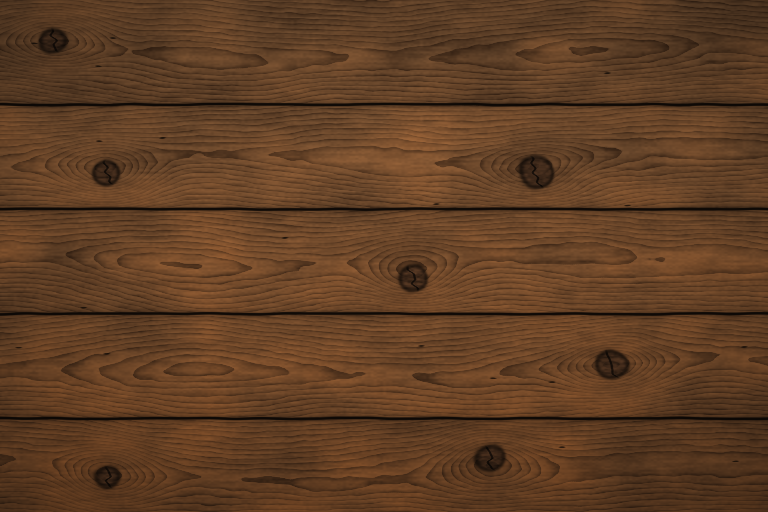
Give the GLSL for this texture, as a Shadertoy shader.

```glsl
// Five dark weathered wood planks with arched grain, knots and narrow black seams.

const float PLANK_HEIGHT = 0.2043;   // fraction of the canvas height
const vec3 DARK_WOOD  = vec3(0.215, 0.135, 0.078);
const vec3 LIGHT_GREY = vec3(0.59, 0.42, 0.27);
const vec3 LIGHT_WARM = vec3(0.60, 0.365, 0.19);
const vec3 KNOT_BROWN = vec3(0.20, 0.13, 0.085);
const vec3 SEAM_BLACK = vec3(0.045, 0.03, 0.02);

float hash(vec2 p) {
    return fract(sin(dot(p, vec2(127.1, 311.7))) * 43758.5453);
}

float noise(vec2 p) {
    vec2 i = floor(p), f = fract(p);
    f = f * f * (3.0 - 2.0 * f);
    return mix(mix(hash(i), hash(i + vec2(1, 0)), f.x),
               mix(hash(i + vec2(0, 1)), hash(i + vec2(1, 1)), f.x), f.y);
}

float fbm(vec2 p) {
    float sum = 0.0, amp = 0.5;
    for (int i = 0; i < 4; i++) {
        sum += amp * noise(p);
        p = p * 2.03 + 7.3;
        amp *= 0.5;
    }
    return sum;
}

// Knot of one plank: xy = centre in plank units, z = radius, w = 1 if present.
vec4 plankKnot(float row, float side, float plankLength) {
    float leftX = 0.07 + 0.07 * mod(row, 3.0);
    float rightX = 0.437 + 0.05 * row + 0.21 * mod(row, 2.0);
    float present = side < 0.5 ? step(mod(row + 1.0, 5.0), 2.5) : step(0.5, row);
    float y = 0.05 + 0.36 * (hash(vec2(row, side + 3.0)) - 0.5);
    float radius = mix(0.10, 0.14, hash(vec2(row + 5.0, side)));
    return vec4(mix(leftX, rightX, side) * plankLength, y, radius, present);
}

// Growth-ring height: contours arch along the plank and swell around knots.
float ringField(vec2 q, float seed, float bulge) {
    float centre = 0.22 * (noise(vec2(q.x * 0.45, seed)) - 0.5);
    float arch = 23.0 * length(vec2(q.y - centre, 0.15));
    float drift = 4.5 * noise(vec2(q.x * 0.55, seed + 9.0));
    float wobble = 1.3 * noise(vec2(q.x * 1.6, q.y * 5.0 + seed))
                 + 0.30 * noise(vec2(q.x * 9.0, q.y * 16.0 + seed));
    return arch + drift + wobble - bulge;
}

// Small dark nicks, at most one per cell.
float nicks(vec2 q, float seed) {
    vec2 grid = q * vec2(1.6, 3.0);
    vec2 cell = floor(grid) + seed;
    vec2 centre = 0.25 + 0.5 * vec2(hash(cell), hash(cell + 4.7));
    vec2 d = (fract(grid) - centre) / vec2(0.07, 0.035);
    d.y += 0.5 * d.x * (hash(cell + 2.1) - 0.5);
    return step(0.86, hash(cell + 8.3)) * (1.0 - smoothstep(0.3, 1.0, length(d)));
}

void mainImage(out vec4 fragColor, in vec2 fragCoord) {
    vec2 uv = fragCoord / iResolution.xy;
    float aspect = iResolution.x / iResolution.y;
    float pixel = 1.0 / (iResolution.y * PLANK_HEIGHT);

    // Plank coordinates: one unit is one plank height, y grows downwards
    float depth = (1.0 - uv.y) / PLANK_HEIGHT;
    float row = floor(depth);
    float plankLength = aspect / PLANK_HEIGHT;
    vec2 q = vec2(uv.x * plankLength, fract(depth) - 0.5);
    float seed = row * 17.0 + 3.0;

    // Knots
    float bulge = 0.0, core = 0.0, rim = 0.0, halo = 0.0, crack = 0.0;
    for (int i = 0; i < 2; i++) {
        vec4 knot = plankKnot(row, float(i), plankLength);
        vec2 d = q - knot.xy;
        float warp = 0.05 * (noise(q * 5.0 + seed) - 0.5);
        float r = length(d * vec2(0.88, 1.0)) + warp;
        bulge += knot.w * 7.0 * exp(-dot(d * vec2(0.7, 1.0), d * vec2(0.7, 1.0)) / 0.085);
        float inside = knot.w * (1.0 - smoothstep(-0.02, 0.02 + pixel, r - knot.z));
        core += inside;
        rim += knot.w * exp(-pow((r - knot.z) / 0.022, 2.0));
        halo += knot.w * exp(-r * r / 0.12);
        float bend = d.x - 0.35 * d.y + 0.06 * (noise(vec2(d.y * 22.0, seed)) - 0.5);
        crack += inside * (1.0 - smoothstep(0.004, 0.008 + pixel, abs(bend)));
    }

    // Rings darken slowly towards a sharp late-wood edge
    float field = ringField(q, seed, bulge);
    float edge = clamp(fwidth(field), 0.04, 0.6);
    float phase = fract(field);
    float late = phase * (1.0 - smoothstep(1.0 - edge, 1.0, phase));
    float line = smoothstep(0.5, 0.95, late) * mix(0.5, 1.0, noise(q * vec2(1.5, 9.0) + seed));

    // Fibres, pores and stains
    float fibre = noise(vec2(q.x * 5.0, q.y * 46.0 + seed)) - 0.5;
    float pores = noise(vec2(q.x * 34.0, q.y * 60.0 + seed)) - 0.5;
    float stain = fbm(q * vec2(1.5, 2.6) + seed) - 0.47;
    float tone = 0.66 - 0.24 * late - 0.30 * line + 0.20 * fibre + 0.13 * pores
               + 0.60 * stain - 0.12 * halo + 0.08 * (hash(vec2(row, 6.0)) - 0.5);

    float warmth = clamp(0.85 - 0.65 * uv.y + 0.8 * stain, 0.0, 1.0);
    vec3 color = mix(DARK_WOOD, mix(LIGHT_GREY, LIGHT_WARM, warmth), clamp(tone, 0.0, 1.0));
    color = mix(color, KNOT_BROWN * (1.0 + 0.6 * fibre + 0.5 * pores), 0.75 * min(core, 1.0));
    color *= 1.0 - 0.5 * min(rim, 1.0);
    color *= 1.0 - 0.65 * max(min(crack, 1.0), nicks(q, seed));

    // Seams between planks, with softly shaded and worn edges
    float seamIndex = floor(depth + 0.5);
    float wear = 0.012 * (noise(vec2(q.x * 4.0, seamIndex * 5.0)) - 0.5);
    float gap = abs(depth - seamIndex + wear);
    float isSeam = step(0.5, seamIndex) * step(seamIndex, 4.5);
    color *= 1.0 - 0.30 * isSeam * exp(-gap / 0.035);
    float seam = 1.0 - smoothstep(0.010 - 0.5 * pixel, 0.012 + 0.8 * pixel, gap);
    color = mix(color, SEAM_BLACK, 0.95 * seam * isSeam);

    // Vignette
    vec2 off = uv - 0.5;
    color *= 1.06 - 0.75 * dot(off, off);
    fragColor = vec4(color, 1.0);
}
```
